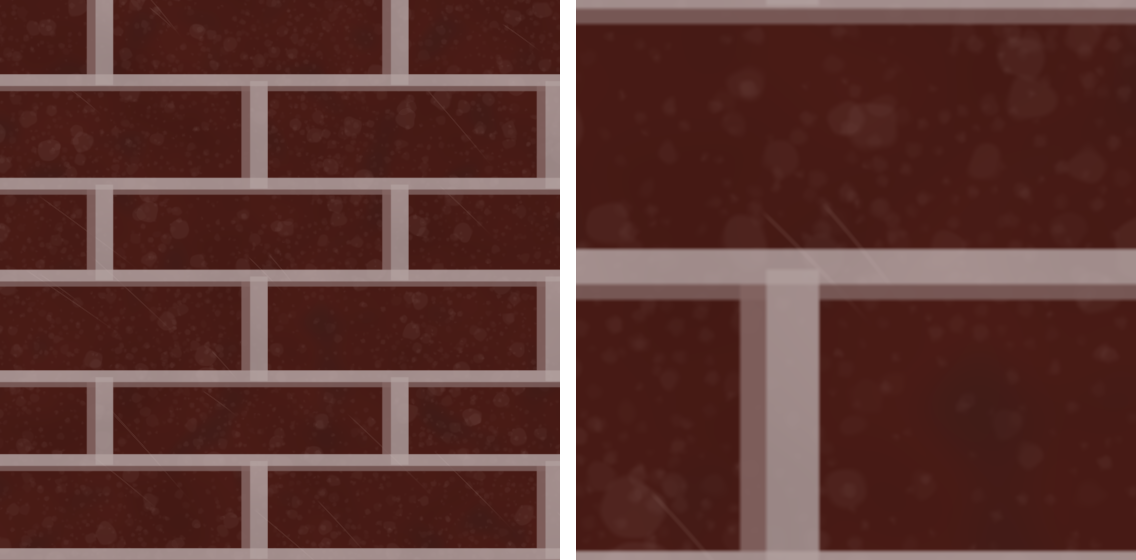
Left: the whole. Right: its middle third, enlarged.
A WebGL 2 fragment shader for this texture:

```glsl
#version 300 es
precision highp float;
// Dark red brick wall in running bond with pale, bevelled mortar joints.
// Uneven courses are layered as shade, upright joint and bed joint; the brick
// faces carry clumped round flecks, soot and fine diagonal scratches.

#define JOINT_PERIOD 0.5275
#define JOINT_WIDTH 0.0469
#define JOINT_SHADE 0.0156
#define BED_LIGHT 0.0208
#define BED_SHADE 0.0300
#define EDGE_SOFT 0.0018
#define FLECK_STRENGTH 0.24
#define SCRATCH_COUNT 34
#define BRICK vec3(0.280, 0.103, 0.082)
#define MORTAR vec3(0.645, 0.565, 0.560)
#define SHADE vec3(0.490, 0.375, 0.365)
#define HIGHLIGHT vec3(0.720, 0.660, 0.650)

uniform vec2 u_resolution;
out vec4 fragColor;

// Upper edge of each bed joint, measured downward from the top
const float bedTop[7] = float[7](-0.035, 0.1328, 0.3177, 0.4818, 0.6615, 0.8112, 0.9792);

vec2 hash2(vec2 p) {
    vec3 q = fract(p.xyx * vec3(0.1031, 0.1030, 0.0973));
    q += dot(q, q.yzx + 33.33);
    return fract((q.xx + q.yz) * q.zy);
}

float gradientNoise(vec2 p) {
    vec2 cell = floor(p), f = fract(p);
    vec2 w = f * f * f * (f * (f * 6.0 - 15.0) + 10.0);
    float corner[4];
    for (int i = 0; i < 4; i++) {
        vec2 o = vec2(i & 1, i >> 1);
        corner[i] = dot(hash2(cell + o + 71.0) * 2.0 - 1.0, f - o);
    }
    return mix(mix(corner[0], corner[1], w.x), mix(corner[2], corner[3], w.x), w.y);
}

float band(float x, float a, float b) {
    return smoothstep(a - EDGE_SOFT, a + EDGE_SOFT, x)
         * (1.0 - smoothstep(b - EDGE_SOFT, b + EDGE_SOFT, x));
}

// Translucent round flecks scattered one per cell, denser inside noise clumps
float flecks(vec2 p, float scale, float seed) {
    vec2 q = p * scale + seed;
    q += 0.16 * vec2(gradientNoise(q * 2.3), gradientNoise(q * 2.3 + 19.0));
    vec2 cell = floor(q);
    float sum = 0.0, soft = 0.0025 * scale;
    for (int j = -1; j <= 1; j++)
    for (int i = -1; i <= 1; i++) {
        vec2 id = cell + vec2(i, j);
        vec2 rnd = hash2(id + seed * 3.0);
        vec2 center = id + hash2(id + seed + 40.0);
        float clump = 0.55 + 0.9 * gradientNoise(id * 4.5 / scale + 5.0);
        float radius = mix(0.12, 0.40, rnd.x * rnd.x);
        float disc = 1.0 - smoothstep(radius - soft, radius + soft, length(q - center));
        sum += disc * step(rnd.y, clump) * (0.3 + 0.7 * hash2(id + 9.0).x);
    }
    return min(sum, 1.4);
}

// Thin, fading strokes that run down to the right
float scratches(vec2 p) {
    float sum = 0.0;
    for (int i = 0; i < SCRATCH_COUNT; i++) {
        vec2 rnd = hash2(vec2(i, 7.0)), start = hash2(vec2(i, 23.0)) * 1.2 - 0.2;
        float angle = mix(0.58, 0.86, rnd.x), reach = mix(0.06, 0.24, rnd.y);
        vec2 dir = vec2(cos(angle), sin(angle)), d = p - start;
        float along = dot(d, dir) / reach;
        float across = abs(d.x * dir.y - d.y * dir.x + 0.004 * along * along);
        float fade = smoothstep(0.0, 0.1, along) * (1.0 - smoothstep(0.5, 1.0, along));
        sum += fade * (1.0 - smoothstep(0.0003, 0.0022, across));
    }
    return min(sum, 1.0);
}

void main() {
    vec2 p = gl_FragCoord.xy / u_resolution;
    p.y = 1.0 - p.y;

    // Wear shared by brick and mortar
    float spots = 0.75 * flecks(p, 20.0, 3.0) + 0.65 * flecks(p, 37.0, 17.0)
                + 0.7 * flecks(p, 78.0, 29.0);
    float scratch = scratches(p);
    float cloud = gradientNoise(p * 6.0) + 0.5 * gradientNoise(p * 15.0 + 8.0);
    float soot = smoothstep(0.05, 0.6, gradientNoise(p * 11.0 + 31.0) + 0.3 * cloud);

    // Brick faces
    vec3 color = BRICK * (1.0 + 0.10 * cloud);
    color = mix(color, vec3(0.21, 0.11, 0.10), 0.5 * soot);
    color = mix(color, vec3(0.47, 0.33, 0.31), min(FLECK_STRENGTH * spots, 0.36));
    color = mix(color, vec3(0.50, 0.36, 0.33), 0.22 * scratch);

    // Bed shades lie below, upright joints cross them, bed faces come last
    float bed = 0.0, bedShade = 0.0, joint = 0.0, jointShade = 0.0, depth = 0.0;
    for (int i = 0; i < 7; i++) {
        float top = bedTop[i];
        bed = max(bed, band(p.y, top, top + BED_LIGHT));
        bedShade = max(bedShade, band(p.y, top, top + BED_SHADE));
        if (i == 6) break;
        float offset = (i & 1) == 0 ? 0.155 : 0.431;
        float x = mod(p.x - offset + 0.1, JOINT_PERIOD) - 0.1;
        float rows = band(p.y, top + 0.012, bedTop[i + 1] + BED_LIGHT - 0.002);
        joint = max(joint, rows * band(x, JOINT_SHADE, JOINT_WIDTH));
        jointShade = max(jointShade, rows * band(x, 0.0, JOINT_WIDTH));
        depth += rows * smoothstep(top, bedTop[i + 1], p.y);
    }
    vec3 mortar = MORTAR * (1.0 + 0.05 * cloud) + 0.012 * spots + 0.02 * scratch;
    color = mix(color, SHADE, 0.88 * bedShade);
    color = mix(color, SHADE * 1.05, 0.9 * jointShade);
    color = mix(color, mortar * (1.0 - 0.05 * min(depth, 1.0)), 0.97 * joint);
    color = mix(color, mortar, 0.96 * bed);
    color = mix(color, HIGHLIGHT, 0.5 * bed * joint);
    fragColor = vec4(color, 1.0);
}
```
